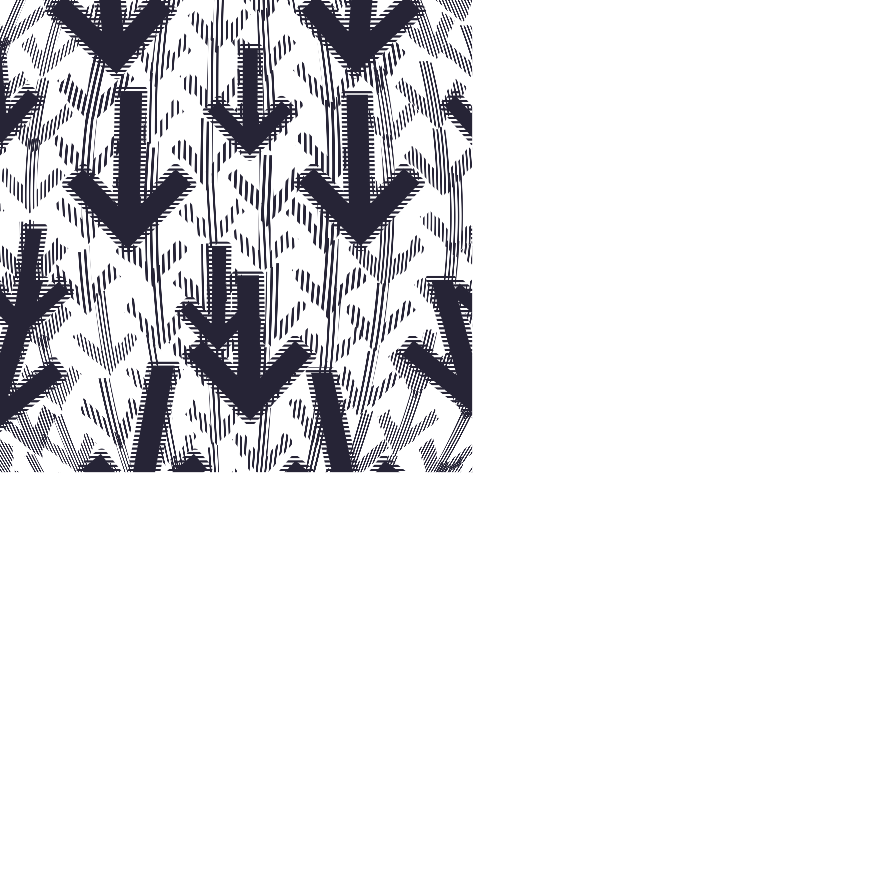
A Shadertoy shader for this pattern:

```glsl
// Bold down arrows over a bulging lattice of hatched arrows, filling the upper left of a white sheet.
const vec3 PAPER = vec3(1.0);
const vec3 INK = vec3(0.15, 0.14, 0.21);

float hash(vec2 p) {
    return fract(sin(dot(p, vec2(127.1, 311.7))) * 4358.54);
}

float box(vec2 p, vec2 halfSize) {
    vec2 d = abs(p) - halfSize;
    return length(max(d, 0.0)) + min(max(d.x, d.y), 0.0);
}

// Distance to an arrow with its tip at the origin, y pointing down
float arrow(vec2 p, float reach, float len) {
    float w = 0.165 * reach;
    float stem = box(p + vec2(0.0, 0.5 * len + w), vec2(w, 0.5 * len));
    p.x = abs(p.x);
    vec2 arm = vec2(dot(p, vec2(0.69, -0.72)), dot(p, vec2(0.72, 0.69)));
    return min(stem, box(arm - vec2(0.67 * reach, -w), vec2(0.67 * reach, w)));
}

// Smooth stripes; duty is the inked part of each period
float stripes(float u, float duty, float aa) {
    return smoothstep(-aa, aa, 0.5 * duty - abs(fract(u) - 0.5));
}

// Small hatched arrows standing in columns that bow outwards
float hatchedArrows(vec2 p, float px) {
    float bulge = 1.0 - 0.9 * (p.y - 0.45) * (p.y - 0.45);
    vec2 q = vec2((p.x - 0.5) / bulge + 0.5, p.y);
    vec2 cellSize = vec2(0.127, 0.14);
    float ink = 0.0;
    for (int i = -1; i <= 1; i++) {
        float column = floor(q.x / cellSize.x) + float(i);
        float shift = 0.5 * mod(column, 2.0) + 0.3 * hash(vec2(column, 3.0));
        float baseRow = floor(q.y / cellSize.y - shift);
        for (int j = -1; j <= 2; j++) {
            vec2 cell = vec2(column, baseRow + float(j));
            float rnd = hash(cell);
            float rnd2 = hash(cell + 17.3);
            vec2 tip = (cell + vec2(0.35 + 0.3 * rnd, shift + 0.3 * rnd2)) * cellSize;

            // Finer hatching towards the sides
            float side = smoothstep(0.2, 0.4, abs(tip.x - 0.5) + 0.15 * (rnd - 0.5));
            float freq = mix(82.0, 122.0, step(0.5, side));
            vec2 r = q - tip;
            float u = r.x * freq + r.y * 12.0 * (rnd2 - 0.5) + rnd;

            // Each line ends at its own height, giving ragged strokes
            float ragged = (hash(vec2(floor(u), rnd * 91.0)) - 0.5) * 0.022 * (1.0 - 0.6 * side);
            float d = arrow(r + vec2(0.0, ragged), 0.075 + 0.02 * rnd2, 0.12 + 0.05 * rnd);
            float shape = 1.0 - smoothstep(-px, px, d);
            float duty = mix(0.36, 0.52, rnd2);
            ink = max(ink, shape * stripes(u, duty, 0.55 * freq * px));
        }
    }
    return ink;
}

// Staggered rows of large solid arrows
float solidArrows(vec2 p) {
    float d = 1.0;
    for (int j = 0; j < 6; j++) {
        float row = float(j);
        float stagger = mod(row + step(3.5, row), 2.0);
        float small = mod(row, 2.0) * step(row, 4.0);
        for (int i = 0; i < 3; i++) {
            vec2 id = vec2(float(i), row);
            vec2 wobble = vec2(hash(id + 2.0), hash(id + 8.0)) - 0.5;
            vec2 tip = vec2(0.26 + 0.52 * (id.x - 0.5 * stagger), 0.13 + 0.195 * row);
            tip += wobble * vec2(0.12, 0.07);
            float reach = mix(0.14, 0.095, small) + 0.015 * wobble.x;
            vec2 r = p - tip;
            r.x -= r.y * 1.2 * (tip.x - 0.5) * (tip.y - 0.45);
            d = min(d, arrow(r, reach, reach * (2.15 + 0.5 * wobble.y)));
        }
    }
    return d;
}

void mainImage(out vec4 fragColor, in vec2 fragCoord) {
    vec2 uv = fragCoord / iResolution.xy;
    float extent = 0.527;
    vec2 p = vec2(uv.x, 1.0 - uv.y) / extent;
    float px = 0.6 / (iResolution.y * extent);

    float ink = hatchedArrows(p, px);

    // Solid arrows with a narrow fringe of horizontal lines
    float d = solidArrows(p);
    float fringe = 1.0 - smoothstep(-px, px, d - 0.011);
    ink = max(ink, fringe * stripes(p.y * 110.0, 0.5, 70.0 * px));
    ink = max(ink, 1.0 - smoothstep(-px, px, d));

    // Blank sheet outside the printed square
    ink *= 1.0 - smoothstep(-px, px, max(p.x, p.y) - 1.0);
    fragColor = vec4(mix(PAPER, INK, ink), 1.0);
}
```
